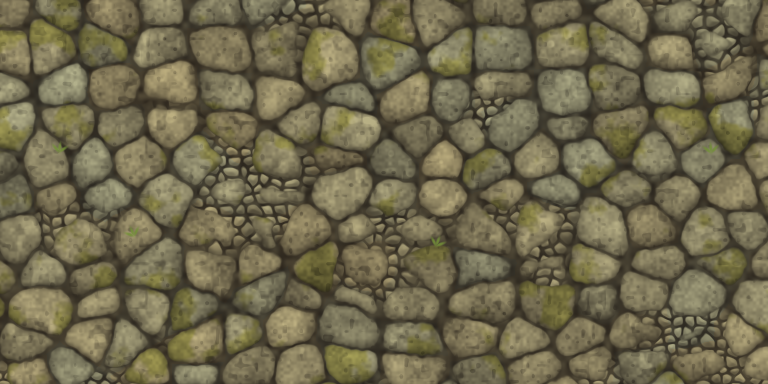
Reproduce this texture procedurally as a WebGL 1 fragment shader.

```glsl
precision highp float;
// Dry wall of rounded field stones laid in rough courses, with moss and pebbles.
// Stones are cells of a weighted Voronoi diagram on staggered rows; a soft
// minimum of the distances to the cell borders rounds and shades each one.
uniform vec2 u_resolution;

const vec3 GAP_DARK = vec3(0.16, 0.14, 0.11);
const vec3 STONE_PALE = vec3(0.61, 0.58, 0.44);
const vec3 MOSS = vec3(0.50, 0.48, 0.23);
const vec3 LEAF = vec3(0.45, 0.56, 0.22);

struct Stone {
  float edge;    // rounded distance to the border, positive inside
  vec2 outward;  // direction towards the closest border
  vec2 id;
};

float hash(vec2 p) {
  vec3 q = fract(p.xyx * 0.1031);
  q += dot(q, q.yzx + 33.33);
  return fract((q.x + q.y) * q.z);
}

float noise(vec2 p) {
  vec2 i = floor(p), f = fract(p);
  f = f * f * (3.0 - 2.0 * f);
  return mix(mix(hash(i), hash(i + vec2(1, 0)), f.x),
             mix(hash(i + vec2(0, 1)), hash(i + vec2(1, 1)), f.x), f.y);
}

float fbm(vec2 p) {
  float sum = 0.0, amp = 0.533;
  for (int i = 0; i < 4; i++) {
    sum += amp * noise(p);
    p = mat2(1.6, 1.2, -1.2, 1.6) * p + 17.3;
    amp *= 0.5;
  }
  return sum;
}

vec2 noisePair(vec2 p) {
  return vec2(noise(p), noise(p + 43.7)) - 0.5;
}

// Row-staggered cell at an offset from the one holding p
vec2 cellNear(vec2 p, vec2 size, vec2 offset) {
  float row = floor(p.y / size.y) + offset.y;
  return vec2(floor(p.x / size.x - hash(vec2(row, 7.0))) + offset.x, row);
}

// Centre (xy) and power weight (z) of the stone in a cell
vec3 site(vec2 cell, vec2 size) {
  vec2 jitter = vec2(hash(cell + 3.0), hash(cell + 61.0)) - 0.5;
  vec2 stagger = vec2(hash(vec2(cell.y, 7.0)), 0.0);
  vec2 centre = (cell + 0.5 + stagger + jitter * vec2(0.55, 0.36)) * size;
  return vec3(centre, 0.26 * size.x * size.y * hash(cell + 91.0));
}

Stone layStones(vec2 p, vec2 size) {
  Stone s;
  vec3 own = vec3(0.0);
  float best = 1e3;
  for (int j = -2; j <= 2; j++) for (int i = -2; i <= 2; i++) {
    vec2 cell = cellNear(p, size, vec2(i, j));
    vec3 c = site(cell, size);
    float power = dot(p - c.xy, p - c.xy) - c.z;
    if (power < best) { best = power; own = c; s.id = cell; }
  }
  float k = 15.0 / size.x, total = 1e-6;
  s.outward = vec2(0.0);
  for (int j = -2; j <= 2; j++) for (int i = -2; i <= 2; i++) {
    vec3 c = site(cellNear(p, size, vec2(i, j)), size);
    vec2 across = c.xy - own.xy;
    float gap = length(across);
    if (gap > 1e-4) {
      float power = dot(p - c.xy, p - c.xy) - c.z;
      float w = exp(-k * (power - best) / (2.0 * gap));
      total += w;
      s.outward += w * across / gap;
    }
  }
  s.edge = -log(total) / k;
  s.outward /= total;
  return s;
}

// Weathered surface brightness, centred on zero
float grain(vec2 p) {
  float rough = 0.75 * (fbm(p * 15.0) - 0.5) + 0.26 * (noise(p * 115.0) - 0.5);
  float lichen = smoothstep(0.55, 0.8, noise(p * 48.0)) * smoothstep(0.4, 0.65, noise(p * 9.0));
  float pits = smoothstep(0.68, 0.88, noise(p * 72.0 + 31.0));
  return rough + 0.17 * lichen - 0.22 * pits;
}

// Coverage of rare three-leaved sprouts
float sprouts(vec2 p, float pixel) {
  vec2 cell = floor(p / 0.25);
  vec2 base = (cell + 0.35 + 0.3 * vec2(hash(cell), hash(cell + 9.0))) * 0.25;
  float cover = 0.0;
  for (int i = -1; i <= 1; i++) {
    float a = 0.85 * float(i) + hash(cell + 5.0) - 0.5;
    vec2 q = mat2(cos(a), sin(a), -sin(a), cos(a)) * (p - base);
    float d = (length((q - vec2(0.0, 0.012)) / vec2(0.0035, 0.012)) - 1.0) * 0.0035;
    cover = max(cover, 1.0 - smoothstep(-pixel, pixel, d));
  }
  return cover * step(0.8, hash(cell + 23.0));
}

void main() {
  float pixel = 1.0 / u_resolution.y;
  vec2 uv = gl_FragCoord.xy * pixel;

  // Flatter courses below, with wavering rows and chipped outlines
  vec2 p = vec2(uv.x, uv.y * (1.12 - 0.12 * uv.y)) + 4.0;
  p += 0.045 * noisePair(p * 3.0) + 0.013 * noisePair(p * 22.0) + 0.005 * noisePair(p * 65.0);
  Stone stone = layStones(p, vec2(0.145, 0.093));
  Stone pebble = layStones(p, vec2(0.036, 0.027));

  // Joints: dark earth, with pebbles where they widen
  float wide = smoothstep(0.62, 0.88, noise(uv * 7.0 + 12.0));
  float inside = stone.edge - 0.002 - 0.016 * wide;
  float joint = 0.02 + 0.3 * noise(uv * 60.0);
  float pebbleTone = 0.55 + 0.4 * hash(pebble.id) + 0.25 * pebble.outward.y;
  joint = mix(joint, pebbleTone, wide * smoothstep(0.0, 0.005, pebble.edge - 0.001));

  // Stones: domed, lit from above, each with its own tone
  float h = hash(stone.id + 13.0);
  float texture = grain(uv + stone.id * 0.37);
  float dome = 1.0 - exp(-max(inside, 0.0) / 0.008);
  float rim = 1.0 - smoothstep(0.0, 0.045, inside);
  float tone = (0.85 + 0.2 * (h - 0.5) + texture) * mix(0.42, 1.0, dome);
  tone += 0.15 * stone.outward.y * rim;
  float solid = smoothstep(-pixel, 1.5 * pixel, inside);
  vec3 colour = mix(GAP_DARK, STONE_PALE, clamp(mix(joint, tone, solid), -0.15, 1.25));
  colour *= 1.0 + (hash(stone.id + 29.0) - 0.5) * vec3(0.07, 0.0, -0.08);

  // Moss in patches on the stones that favour it
  float favour = 0.36 * (hash(stone.id + 47.0) - 0.73);
  float moss = solid * smoothstep(0.5, 0.64, fbm(uv * 11.0 + 5.0) + favour);
  colour = mix(colour, MOSS * (0.3 + 0.75 * tone), 0.8 * moss);

  colour = mix(colour, LEAF, 0.85 * sprouts(uv, pixel));
  gl_FragColor = vec4(colour, 1.0);
}
```
